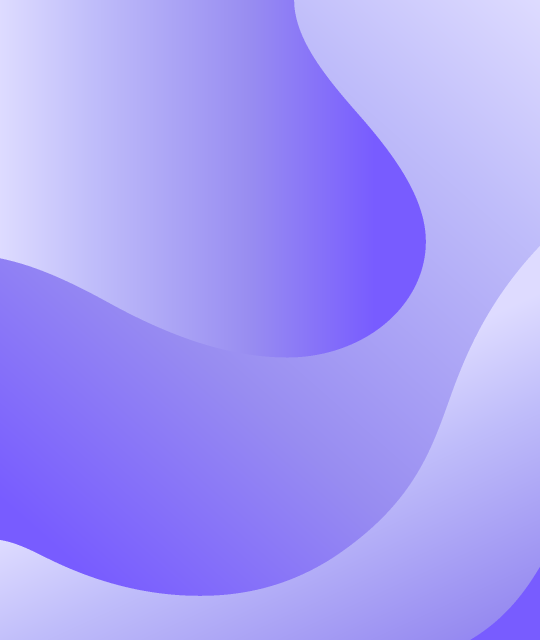
A WebGL 1 fragment shader for this background:

```glsl
precision highp float;

uniform vec2 u_resolution;

#define ASPECT 0.84375
#define DEEP vec3(0.470, 0.360, 1.000)
#define VIOLET vec3(0.595, 0.550, 0.945)
#define LILAC vec3(0.750, 0.740, 0.980)
#define PALE vec3(0.870, 0.860, 1.000)
#define VIOLET_STOP 0.33
#define LILAC_STOP 0.75
#define SAMPLES 3

// Cubic through two knots, each given as (position, value, slope)
float curve(vec3 a, vec3 b, float position) {
  float span = b.x - a.x;
  float t = clamp((position - a.x) / span, 0.0, 1.0);
  float s = 1.0 - t;
  return s * s * ((1.0 + 2.0 * t) * a.y + t * span * a.z)
       + t * t * ((1.0 + 2.0 * s) * b.y - s * span * b.z);
}

// Shared colour ramp from deep violet to pale lavender
vec3 ramp(float t) {
  vec3 color = mix(DEEP, VIOLET, clamp(t / VIOLET_STOP, 0.0, 1.0));
  color = mix(color, LILAC, clamp((t - VIOLET_STOP) / (LILAC_STOP - VIOLET_STOP), 0.0, 1.0));
  return mix(color, PALE, clamp((t - LILAC_STOP) / (1.0 - LILAC_STOP), 0.0, 1.0));
}

// Upper left lobe: S-shaped side, elliptical corner, wavy underside
bool insideLobe(vec2 p) {
  vec2 center = vec2(0.4492, 0.6224);
  if (p.y > center.y) {
    vec3 bend = vec3(0.8216, 0.5599, -0.88);
    float side = p.y > bend.x
      ? curve(bend, vec3(1.0, 0.4596, 0.0), p.y)
      : curve(vec3(center.y, 0.6654, 0.0), bend, p.y);
    return p.x < side;
  }
  if (p.x > center.x) {
    return length((p - center) / vec2(0.2162, 0.181)) < 1.0;
  }
  vec3 dip = vec3(0.1693, 0.5273, -0.55);
  float underside = p.x < dip.x
    ? curve(vec3(0.0, 0.5964, -0.2), dip, p.x)
    : curve(dip, vec3(center.x, 0.4414, 0.0), p.x);
  return p.y > underside;
}

// Wide band: shallow bowl that sweeps up to the right edge
bool insideBand(vec2 p) {
  vec2 turn = vec2(0.5208, 0.1289);
  if (p.x > turn.x) {
    vec3 bend = vec3(0.3854, 0.7057, 0.36);
    float side = p.y < bend.x
      ? curve(vec3(turn.yx, 1.5), bend, p.y)
      : curve(bend, vec3(0.6159, ASPECT, 0.95), p.y);
    return p.x < side;
  }
  vec3 shoulder = vec3(0.0716, 0.1289, -0.5);
  vec3 bowl = vec3(0.3125, 0.069, 0.0);
  float underside = curve(bowl, vec3(turn, 0.64), p.x);
  if (p.x < bowl.x) underside = curve(shoulder, bowl, p.x);
  if (p.x < shoulder.x) underside = curve(vec3(0.0, 0.1563, -0.15), shoulder, p.x);
  return p.y > underside;
}

bool insideCorner(vec2 p) {
  return p.y < curve(vec3(0.7344, 0.0, 0.6), vec3(ASPECT, 0.1146, 1.7), p.x);
}

// Layers from front to back, each with its own gradient direction
vec3 scene(vec2 p) {
  if (insideLobe(p)) return ramp(1.0 - p.x / 0.586);
  if (insideBand(p)) return ramp(dot(p, vec2(0.577, 0.656)) - 0.1435);
  if (insideCorner(p)) return DEEP;
  return ramp(0.779 + dot(p, vec2(-0.653, 1.421)));
}

void main() {
  // Average a grid of samples to smooth the edges
  vec3 color = vec3(0.0);
  for (int i = 0; i < SAMPLES; i++) {
    for (int j = 0; j < SAMPLES; j++) {
      vec2 offset = (vec2(float(i), float(j)) + 0.5) / float(SAMPLES) - 0.5;
      vec2 p = (gl_FragCoord.xy + offset) / u_resolution * vec2(ASPECT, 1.0);
      color += scene(p);
    }
  }
  gl_FragColor = vec4(color / float(SAMPLES * SAMPLES), 1.0);
}
```
